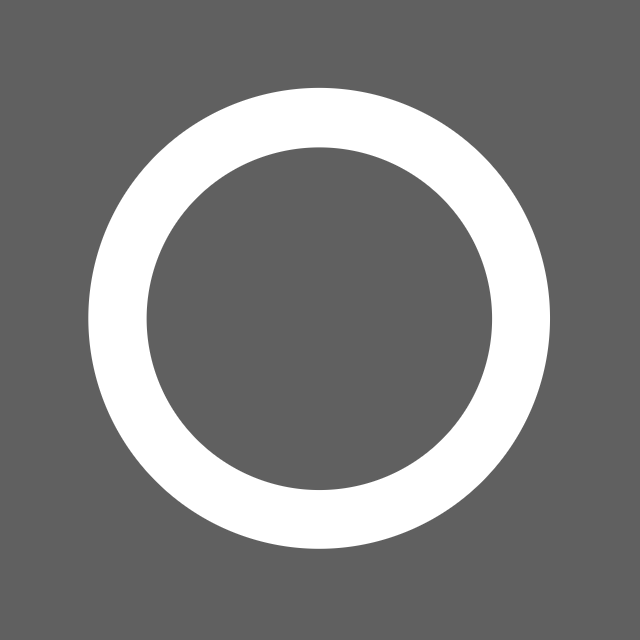
Reproduce this background procedurally as a Shadertoy shader.

```glsl
// A plain white ring on a flat mid-grey ground.
// The ring is a nearly round outer ellipse with an inner ellipse cut out,
// both drawn from approximate signed distances with smoothed edges.

const vec3 GROUND_GREY = vec3(0.378);
const vec3 RING_WHITE = vec3(1.0);

// Approximate signed distance to an ellipse, negative inside
float ellipseDistance(vec2 point, vec2 center, vec2 radii) {
    return (length((point - center) / radii) - 1.0) * min(radii.x, radii.y);
}

// Coverage of a shape, softened across about one pixel
float coverage(float dist, float pixel) {
    return clamp(0.5 - dist / pixel, 0.0, 1.0);
}

void mainImage(out vec4 fragColor, in vec2 fragCoord) {
    // Canvas units, centred and scaled by the shorter side
    float side = min(iResolution.x, iResolution.y);
    vec2 point = (fragCoord - 0.5 * iResolution.xy) / side + 0.5;
    float pixel = 1.0 / side;

    // Ring: outer ellipse minus inner ellipse
    float outer = ellipseDistance(point, vec2(0.4987, 0.5026), vec2(0.3607, 0.3601));
    float inner = ellipseDistance(point, vec2(0.4990, 0.5020), vec2(0.2699, 0.2677));
    float ring = coverage(max(outer, -inner), pixel);

    fragColor = vec4(mix(GROUND_GREY, RING_WHITE, ring), 1.0);
}
```
